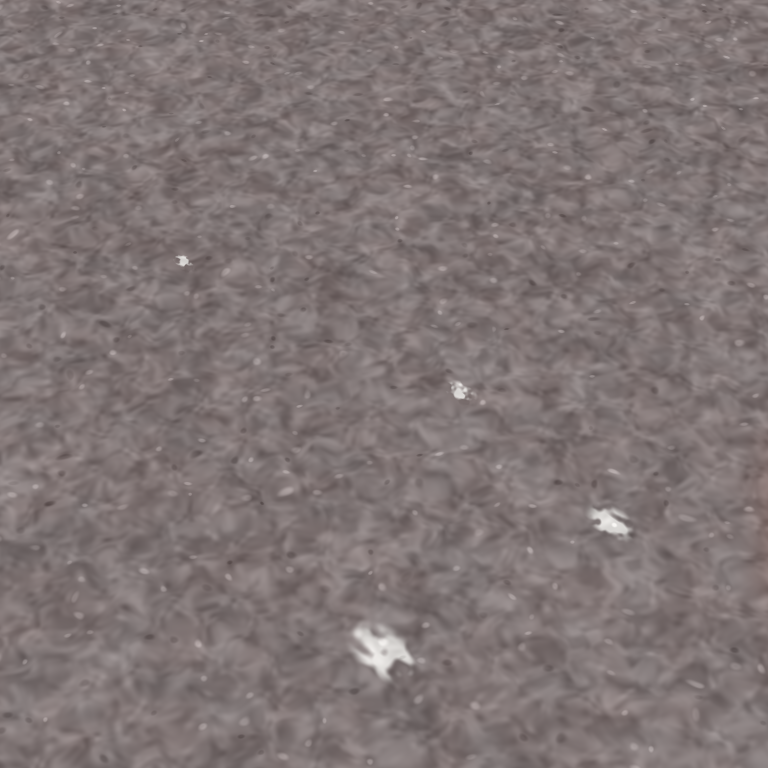
Give the GLSL for this texture, as a Shadertoy shader.

```glsl
#define BASE_COLOR vec3(0.497, 0.456, 0.455)
#define PAINT_COLOR vec3(0.86, 0.85, 0.84)
#define RUST_COLOR vec3(0.50, 0.39, 0.37)
#define NEAR_GRAIN vec2(0.020, 0.017)
#define FAR_GRAIN vec2(0.013, 0.007)
#define GRAIN_CONTRAST 0.135
#define FINE_CONTRAST 0.10
#define BROAD_CONTRAST 0.06
#define FLAKE_COUNT 4
#define FLAKE_SIZE 0.056

float hash(vec2 cell) {
    uvec2 q = uvec2(ivec2(cell)) * uvec2(1597u, 3812u);
    uint n = (q.x ^ (q.y * 2741u)) * 12983u;
    n = (n ^ (n >> 15)) * 22695477u;
    n = (n ^ (n >> 13)) * 16807u;
    return float((n ^ (n >> 16)) & 65535u) / 65535.0;
}

float noise(vec2 p) {
    vec2 i = floor(p), f = fract(p);
    f = f * f * (3.0 - 2.0 * f);
    return mix(mix(hash(i), hash(i + vec2(1, 0)), f.x),
               mix(hash(i + vec2(0, 1)), hash(i + vec2(1, 1)), f.x), f.y);
}

vec2 rotate(vec2 p, float angle) {
    float c = cos(angle), s = sin(angle);
    return vec2(c * p.x - s * p.y, s * p.x + c * p.y);
}

// Ground coordinates whose unit cells shrink and flatten toward the top
vec2 groundPlane(vec2 uv) {
    float shrink = NEAR_GRAIN.y - FAR_GRAIN.y;
    float depth = -log(1.0 - uv.y * shrink / NEAR_GRAIN.y) / shrink;
    return vec2((uv.x - 0.5) / mix(NEAR_GRAIN.x, FAR_GRAIN.x, uv.y), depth);
}

// Sparse soft pebbles: positive for light stones, negative for pits
float pebbles(vec2 p) {
    vec2 cell = floor(p);
    float kind = hash(cell + 311.0);
    vec2 center = 0.35 + 0.3 * vec2(hash(cell + 57.0), hash(cell + 83.0));
    float radius = mix(0.18, 0.35, hash(cell + 131.0));
    float blob = 1.0 - smoothstep(0.3 * radius, radius, length(fract(p) - center));
    float strength = 0.15 * step(0.90, kind) - 0.10 * step(kind, 0.06);
    return blob * strength * mix(0.5, 1.0, hash(cell + 19.0));
}

// Ragged paint remnants, smaller with distance
float paintFlakes(vec2 uv) {
    float cover = 0.0;
    for (int k = 0; k < FLAKE_COUNT; k++) {
        float i = float(k);
        vec2 center = vec2(0.5 + 0.3 * sin(1.4 * i), 0.15 + 0.17 * i);
        float size = FLAKE_SIZE * pow(0.62, i);
        vec2 p = rotate(uv - center, 0.65 - 0.1 * i) / size;
        float edge = length(p * vec2(0.95, 1.7));
        float ragged = noise(p * vec2(2.2, 4.0) + 40.0 + 17.0 * i);
        float wear = 0.6 * ragged + 0.4 * noise(p * 5.0 + 90.0 + 9.0 * i);
        float body = smoothstep(0.32, 0.68, wear + 0.45 * (0.75 - edge));
        cover = max(cover, body * (1.0 - smoothstep(0.6, 1.1, edge)));
    }
    return cover;
}

void mainImage(out vec4 fragColor, in vec2 fragCoord) {
    vec2 uv = fragCoord / iResolution.xy;
    vec2 ground = groundPlane(uv) + 200.0;

    // Warped grains in three sizes
    vec2 warp = vec2(noise(ground * 0.6 + 31.0), noise(ground * 0.6 + 71.0)) - 0.5;
    vec2 p = ground + 0.9 * warp;
    float tone = GRAIN_CONTRAST * (noise(rotate(p, 0.18)) - 0.5)
               + FINE_CONTRAST * (noise(rotate(p, -0.35) * 1.9 + 300.0) - 0.5)
               + BROAD_CONTRAST * (noise(p * 0.33 + 500.0) - 0.5);
    tone += pebbles(rotate(p, 0.1) * 0.7 + 100.0);

    // Faint shifts between warm and cool stone
    float warmth = 0.016 * (noise(ground * 0.45 + 700.0) - 0.5);
    vec3 color = BASE_COLOR + tone + warmth * vec3(0.6, -0.4, -0.6);

    // Rusty stain at the right border
    float stain = 1.0 - smoothstep(0.0, 1.0, length((uv - vec2(1.02, 0.32)) / vec2(0.07, 0.2)));
    color = mix(color, RUST_COLOR + tone, 0.6 * stain);

    // Worn paint with a slight dark rim
    color -= 0.04 * paintFlakes(uv + vec2(-0.006, 0.008));
    color = mix(color, PAINT_COLOR + 0.8 * tone, paintFlakes(uv));
    fragColor = vec4(clamp(color, 0.0, 1.0), 1.0);
}
```
